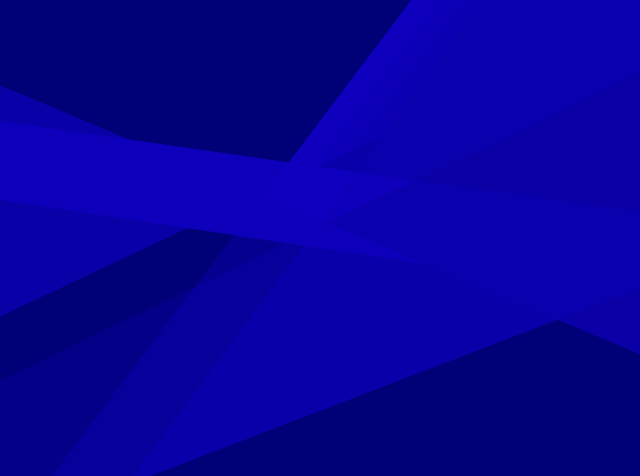
Give the GLSL for this background, as a Shadertoy shader.

```glsl
// Deep blue background of overlapping translucent ribbons with straight edges.

// Ribbon edges as (start.xy, end.xy) in canvas units; positive side is above,
// or to the right for the two steep edges.
const vec4 FALLING  = vec4(0.000, 0.821, 1.000, 0.256);
const vec4 BAND_TOP = vec4(0.000, 0.746, 1.000, 0.553);
const vec4 BAND_LOW = vec4(0.000, 0.580, 1.000, 0.378);
const vec4 RISING_A = vec4(0.000, 0.335, 0.606, 0.719);
const vec4 RISING_B = vec4(0.000, 0.200, 1.000, 0.849);
const vec4 STEEP_A  = vec4(0.643, 1.000, 0.081, 0.000);
const vec4 STEEP_B  = vec4(0.758, 1.000, 0.208, 0.000);
const vec4 FLOOR    = vec4(0.234, 0.000, 1.000, 0.395);

// Blue level of each layer.
const float DARK        = 0.465;
const float LOW_WEDGE   = 0.535;
const float LOW_CORNER  = 0.555;
const float LOW_STRIP   = 0.605;
const float LEFT_WEDGE  = 0.655;
const float RIGHT_BODY  = 0.665;
const float RIGHT_SHADE = 0.652;
const float RIGHT_LIGHT = 0.682;
const float STRIP_LIGHT = 0.745;
const float STRIP_FADE  = 0.695;
const float BAND        = 0.730;
const float BAND_CROSS  = 0.750;
const float RED_PER_BLUE = 0.2;

// Signed distance to an edge, in canvas heights.
float edgeDistance(vec2 uv, vec4 edge) {
    vec2 scale = vec2(iResolution.x / iResolution.y, 1.0);
    vec2 dir = normalize((edge.zw - edge.xy) * scale);
    return dot((uv - edge.xy) * scale, vec2(-dir.y, dir.x));
}

// Smooth coverage of the positive side of an edge.
float coverage(vec2 uv, vec4 edge) {
    return clamp(edgeDistance(uv, edge) * iResolution.y + 0.5, 0.0, 1.0);
}

void mainImage(out vec4 fragColor, in vec2 fragCoord) {
    vec2 uv = fragCoord / iResolution.xy;

    float aboveFalling = coverage(uv, FALLING);
    float belowTop     = 1.0 - coverage(uv, BAND_TOP);
    float aboveLow     = coverage(uv, BAND_LOW);
    float aboveRisingA = coverage(uv, RISING_A);
    float aboveRisingB = coverage(uv, RISING_B);
    float rightA       = coverage(uv, STEEP_A);
    float rightB       = coverage(uv, STEEP_B);
    float aboveFloor   = coverage(uv, FLOOR);
    float belowRisingB = 1.0 - aboveRisingB;

    // Left wedge and the lower fan
    float blue = DARK;
    blue = mix(blue, LEFT_WEDGE, (1.0 - aboveFalling) * aboveRisingA);
    blue = mix(blue, LOW_WEDGE, belowRisingB * aboveFloor);
    blue = mix(blue, LOW_CORNER, rightA * aboveFloor);
    blue = mix(blue, LOW_STRIP, rightA * belowRisingB * aboveFloor);
    blue = mix(blue, RIGHT_BODY, rightB * aboveFloor);

    // Upper right fan, fading away from its steep edge
    float upper = rightA * aboveLow;
    float fade = smoothstep(0.0, 0.13, edgeDistance(uv, STEEP_A));
    blue = mix(blue, mix(STRIP_LIGHT, STRIP_FADE, fade), upper);
    blue = mix(blue, RIGHT_BODY, upper * (1.0 - aboveRisingA));
    blue = mix(blue, RIGHT_LIGHT, upper * rightB);
    blue = mix(blue, RIGHT_SHADE, upper * rightB * belowRisingB);

    // Long band, its brighter crossing and its dimmer right end
    float band = belowTop * aboveLow;
    blue = mix(blue, BAND, band);
    blue = mix(blue, BAND_CROSS,
               band * rightA * (1.0 - rightB) * aboveFalling * aboveRisingB);
    blue = mix(blue, RIGHT_LIGHT, belowTop * belowRisingB * aboveFalling);
    blue = mix(blue, RIGHT_SHADE, (1.0 - aboveFloor) * aboveFalling * rightB);

    float red = RED_PER_BLUE * max(blue - DARK, 0.0);
    fragColor = vec4(red, 0.0, blue, 1.0);
}
```
